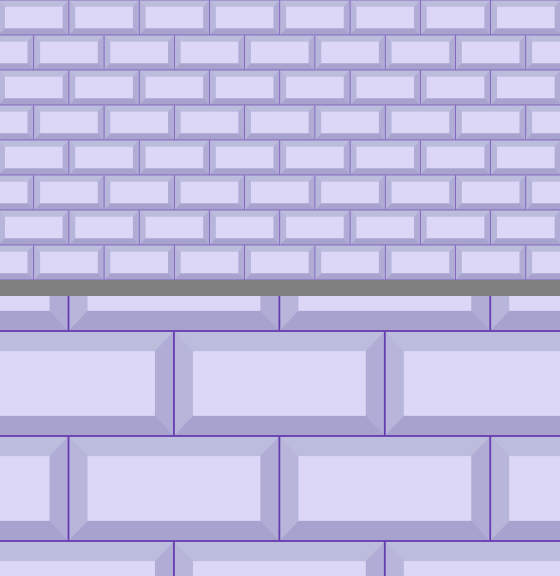
Top, the full canvas; bottom, a detail of the centre.
This pattern is drawn by a Shadertoy shader. Its source:

```glsl
// Bevelled lilac metro tiles in a running bond with thin purple joints.

#define ROWS 8.0                          // courses down the canvas
#define TILE_WIDTH 2.0083                 // lengths are in course heights
#define JOINT_SHIFT 0.006                 // leftward shift of the upright joints
#define JOINT_WIDTH 0.0172
#define BEVEL vec2(0.181, 0.192)          // bevel size on the sides, top and bottom
#define FACE_COLOR vec3(0.863, 0.843, 0.968)
#define TOP_COLOR vec3(0.738, 0.736, 0.865)
#define LEFT_COLOR vec3(0.716, 0.711, 0.855)
#define RIGHT_COLOR vec3(0.690, 0.676, 0.841)
#define BOTTOM_COLOR vec3(0.659, 0.635, 0.810)
#define JOINT_COLOR vec3(0.400, 0.240, 0.690)

// Box-filtered coverage of a half plane at signed distance d.
float coverage(float d, float pixel) {
    return clamp(d / pixel + 0.5, 0.0, 1.0);
}

// Box-filtered coverage of a joint, from the distance to its centre line.
float jointCoverage(float d, float pixel) {
    float halfWidth = 0.5 * JOINT_WIDTH;
    float lower = max(d - 0.5 * pixel, -halfWidth);
    float upper = min(d + 0.5 * pixel, halfWidth);
    return max(upper - lower, 0.0) / pixel;
}

// Position relative to the centre of the enclosing tile.
vec2 tilePosition(vec2 p) {
    float course = floor(p.y);
    float stagger = 0.5 * mod(course + 1.0, 2.0);
    float across = fract((p.x + JOINT_SHIFT) / TILE_WIDTH + stagger);
    return vec2((across - 0.5) * TILE_WIDTH, p.y - course - 0.5);
}

vec3 tileColor(vec2 local, float pixel) {
    vec2 edge = 0.5 * vec2(TILE_WIDTH, 1.0) - abs(local);

    // Four bevels lit from the upper left, mitred from tile to face corners
    float mitre = (edge.x * BEVEL.y - edge.y * BEVEL.x) / length(BEVEL);
    vec3 side = local.x < 0.0 ? LEFT_COLOR : RIGHT_COLOR;
    vec3 level = local.y > 0.0 ? TOP_COLOR : BOTTOM_COLOR;
    vec3 color = mix(side, level, coverage(mitre, pixel));

    // Flat raised face
    vec2 inset = edge - BEVEL;
    float face = coverage(inset.x, pixel) * coverage(inset.y, pixel);
    color = mix(color, FACE_COLOR, face);

    // Joints shared with the neighbouring tiles
    float joint = max(jointCoverage(edge.x, pixel), jointCoverage(edge.y, pixel));
    return mix(color, JOINT_COLOR, joint);
}

void mainImage(out vec4 fragColor, in vec2 fragCoord) {
    float pixel = ROWS / iResolution.y;
    vec2 p = fragCoord * pixel;
    p.x -= 0.5 * iResolution.x * pixel;   // a joint runs through the middle
    fragColor = vec4(tileColor(tilePosition(p), pixel), 1.0);
}
```
